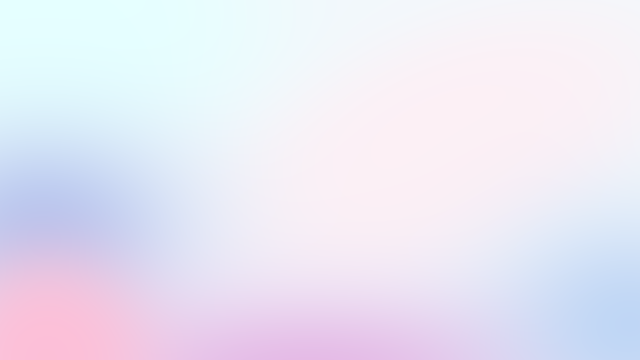
Give the GLSL for this background, as a WebGL 2 fragment shader.

```glsl
#version 300 es
precision highp float;
// Soft pastel backdrop: a pale mist with broad, blurred pools of colour.
// Each pool is a rotated elliptical falloff, and the pools are blended
// over one another from the palest to the most saturated.

uniform vec2 u_resolution;
out vec4 outColor;

const float ASPECT = 16.0 / 9.0;

const vec3 MIST   = vec3(0.950, 0.972, 0.986);
const vec3 AQUA   = vec3(0.900, 1.000, 1.000);
const vec3 BLUSH  = vec3(0.988, 0.941, 0.962);
const vec3 BLUE   = vec3(0.700, 0.770, 0.935);
const vec3 VIOLET = vec3(0.895, 0.725, 0.900);
const vec3 SKY    = vec3(0.750, 0.840, 0.960);
const vec3 PINK   = vec3(0.990, 0.750, 0.845);

// Turns an offset into the frame of an axis tilted by the given angle.
vec2 tilt(vec2 offset, float angle) {
    float c = cos(angle);
    float s = sin(angle);
    return vec2(c * offset.x + s * offset.y, c * offset.y - s * offset.x);
}

// Elliptical falloff: 1 at the centre; a higher plateau flattens the core.
float glow(vec2 offset, vec2 radii, float plateau) {
    vec2 q = offset / radii;
    return exp(-pow(dot(q, q), plateau));
}

void main() {
    // Canvas units: height is 1, width is ASPECT.
    vec2 p = gl_FragCoord.xy / u_resolution * vec2(ASPECT, 1.0);

    // Pale upper field
    vec3 color = MIST;
    color = mix(color, AQUA, glow(p - vec2(0.10, 0.95), vec2(0.65, 0.42), 2.0));
    vec2 diagonal = tilt(p - vec2(1.25, 0.60), 0.40);
    color = mix(color, BLUSH, glow(diagonal, vec2(0.65, 0.32), 2.0));

    // Coloured pools along the left, bottom and right edges
    color = mix(color, BLUE, glow(p - vec2(0.12, 0.36), vec2(0.38, 0.27), 1.0));
    color = mix(color, VIOLET, glow(p - vec2(0.86, -0.04), vec2(0.73, 0.233), 1.0));
    color = mix(color, SKY, glow(p - vec2(1.75, 0.10), vec2(0.36, 0.30), 1.0));
    color = mix(color, PINK, glow(p - vec2(0.13, 0.00), vec2(0.30, 0.317), 1.5));

    outColor = vec4(color, 1.0);
}
```
